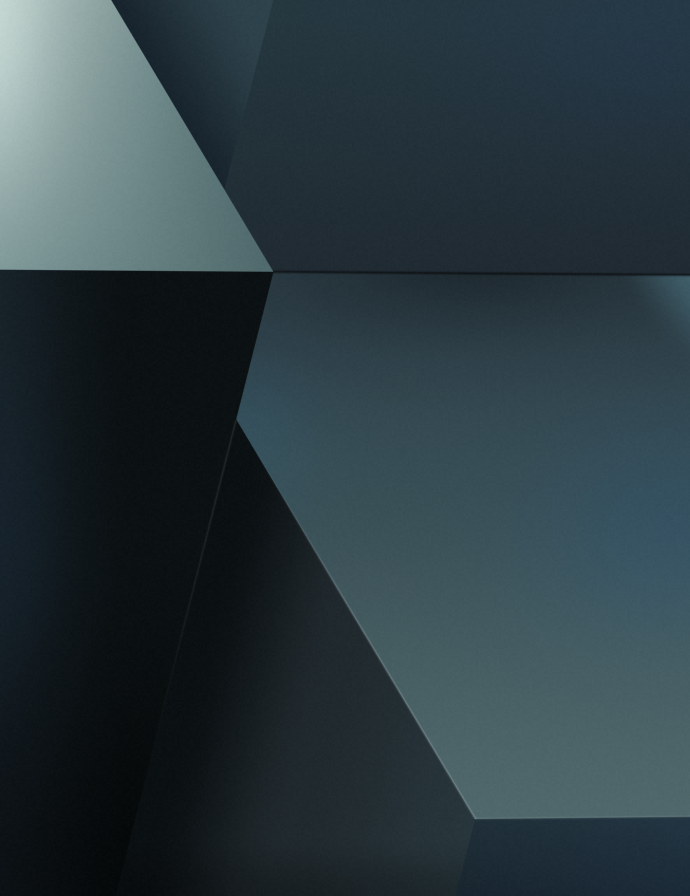
Give the GLSL for this background, as a WebGL 2 fragment shader.

```glsl
#version 300 es
precision highp float;
// Large folded planes in dark teal, meeting along thin lit creases.
// Signed distances to straight creases cut the canvas into facets;
// each facet is shaded by its own gradients and soft glows.
uniform vec2 u_resolution;
out vec4 fragColor;

const float ASPECT = 0.7695;

// Signed distance to the line from a to b, positive on its left side.
float side(vec2 p, vec2 a, vec2 b) {
    vec2 d = normalize(b - a);
    vec2 q = p - a;
    return d.x * q.y - d.y * q.x;
}

float cover(float d, float soft) {
    return smoothstep(-soft, soft, d);
}

// Thin crease around distance zero.
float crease(float d, float width) {
    return exp(-d * d / (width * width));
}

// Elliptical soft light.
float glow(vec2 p, vec2 center, vec2 radius) {
    vec2 q = (p - center) / radius;
    return exp(-dot(q, q));
}

// Blend of four corner colours over the box lo..hi.
vec3 corners(vec2 p, vec2 lo, vec2 hi, vec3 bl, vec3 br, vec3 tl, vec3 tr) {
    vec2 t = clamp((p - lo) / (hi - lo), 0.0, 1.0);
    return mix(mix(bl, br, t.x), mix(tl, tr, t.x), t.y);
}

float hash(vec2 p) {
    vec3 q = fract(p.xyx * 0.1031);
    q += dot(q, q.yzx + 33.33);
    return fract((q.x + q.y) * q.z);
}

vec3 paleFacet(vec2 p) {
    vec3 c = corners(p, vec2(0.0, 0.7), vec2(0.305, 1.0),
        vec3(0.50, 0.60, 0.60), vec3(0.31, 0.41, 0.42),
        vec3(0.72, 0.79, 0.77), vec3(0.26, 0.38, 0.40));
    return c + 0.07 * glow(p, vec2(0.0, 0.93), vec2(0.06, 0.13));
}

vec3 wedgeFacet(vec2 p) {
    float t = smoothstep(-0.02, 0.13, dot(p - vec2(0.2, 0.87), vec2(0.86, 0.5)));
    return mix(vec3(0.09, 0.135, 0.17), vec3(0.18, 0.26, 0.295), t);
}

vec3 ceilingFacet(vec2 p) {
    vec3 c = corners(p, vec2(0.25, 0.69), vec2(ASPECT, 0.98),
        vec3(0.125, 0.165, 0.195), vec3(0.125, 0.165, 0.195),
        vec3(0.145, 0.215, 0.245), vec3(0.148, 0.22, 0.265));
    return c + vec3(0.0, 0.005, 0.02) * glow(p, vec2(0.7, 0.93), vec2(0.15, 0.08));
}

vec3 shadowFacet(vec2 p) {
    vec3 c = mix(vec3(0.095, 0.14, 0.17), vec3(0.045, 0.068, 0.075),
        smoothstep(-0.04, 0.15, p.x));
    c += vec3(0.0, 0.005, 0.015) * glow(p, vec2(0.02, 0.4), vec2(0.06, 0.15));
    return c * mix(0.5, 1.0, smoothstep(0.0, 0.42, p.y));
}

vec3 lowerFacet(vec2 p, float fromSpine) {
    vec3 c = mix(vec3(0.042, 0.062, 0.07), vec3(0.125, 0.16, 0.178),
        smoothstep(0.02, 0.17, fromSpine));
    c += vec3(0.035, 0.06, 0.065) * smoothstep(0.15, 0.42, fromSpine);
    return c * mix(0.75, 1.0, smoothstep(0.0, 0.07, p.y));
}

vec3 mainFacet(vec2 p) {
    vec3 c = mix(vec3(0.315, 0.41, 0.42), vec3(0.21, 0.295, 0.325),
        smoothstep(0.04, 0.56, p.y));
    c = mix(c, vec3(0.175, 0.24, 0.275), smoothstep(0.48, 0.67, p.y));
    c += vec3(0.0, 0.025, 0.04) * glow(p, vec2(0.27, 0.52), vec2(0.08, 0.09));
    c += vec3(-0.02, 0.005, 0.04) * glow(p, vec2(0.75, 0.4), vec2(0.15, 0.12));
    c *= 1.0 - 0.3 * glow(p, vec2(0.53, 0.705), vec2(0.2, 0.065));
    // Diagonal beam entering at the right
    float beam = side(p, vec2(0.775, 0.575), vec2(0.69, 0.7));
    beam = smoothstep(-0.01, 0.065, -beam) * smoothstep(0.53, 0.67, p.y);
    return mix(c, vec3(0.245, 0.365, 0.41), beam);
}

vec3 floorFacet(vec2 p) {
    return corners(p, vec2(0.5, 0.0), vec2(ASPECT, 0.09),
        vec3(0.095, 0.145, 0.185), vec3(0.105, 0.165, 0.215),
        vec3(0.125, 0.185, 0.22), vec3(0.135, 0.21, 0.26));
}

void main() {
    vec2 p = gl_FragCoord.xy / u_resolution * vec2(ASPECT, 1.0);
    float soft = 0.8 / u_resolution.y;

    // Crease network
    vec2 hub = vec2(0.305, 0.6966), notch = vec2(0.264, 0.531);
    vec2 foot = vec2(0.530, 0.086);
    float horizon = side(p, vec2(0.0, 0.699), vec2(ASPECT, 0.693));
    float slope = side(p, hub, vec2(0.124, 1.0));
    float wedge = side(p, vec2(0.305, 1.0), vec2(0.251, 0.792));
    float spine = side(p, hub, vec2(0.129, 0.0));
    float ridge = side(p, notch, foot);
    float ledge = side(p, foot, vec2(ASPECT, 0.0885));
    float riser = side(p, foot, vec2(0.508, 0.0));

    // Facets above and below the horizon
    vec3 upper = mix(ceilingFacet(p), wedgeFacet(p), cover(-wedge, soft));
    upper = mix(upper, paleFacet(p), cover(slope, soft));
    vec3 lower = lowerFacet(p, spine);
    lower = mix(lower, floorFacet(p), cover(min(-ledge, riser), soft));
    lower = mix(lower, mainFacet(p), cover(min(ridge, ledge), soft));

    // Lit rims and dark seam
    float onRidge = step(foot.y, p.y) * smoothstep(0.54, 0.3, p.y);
    lower += 0.13 * crease(ridge, 0.0013) * onRidge;
    lower += 0.06 * crease(ledge, 0.0014) * step(foot.x, p.x);
    lower = mix(lower, shadowFacet(p), cover(-spine, soft));
    lower += 0.075 * crease(spine, 0.0012) * smoothstep(0.1, 0.5, p.y) * step(p.y, notch.y);
    vec3 color = mix(lower, upper, cover(horizon, soft));
    color *= 1.0 - 0.5 * crease(horizon, 0.0016) * step(hub.x, p.x);

    // Fine grain
    color += (hash(floor(p * 512.0)) - 0.5) * 0.012;
    fragColor = vec4(color, 1.0);
}
```
